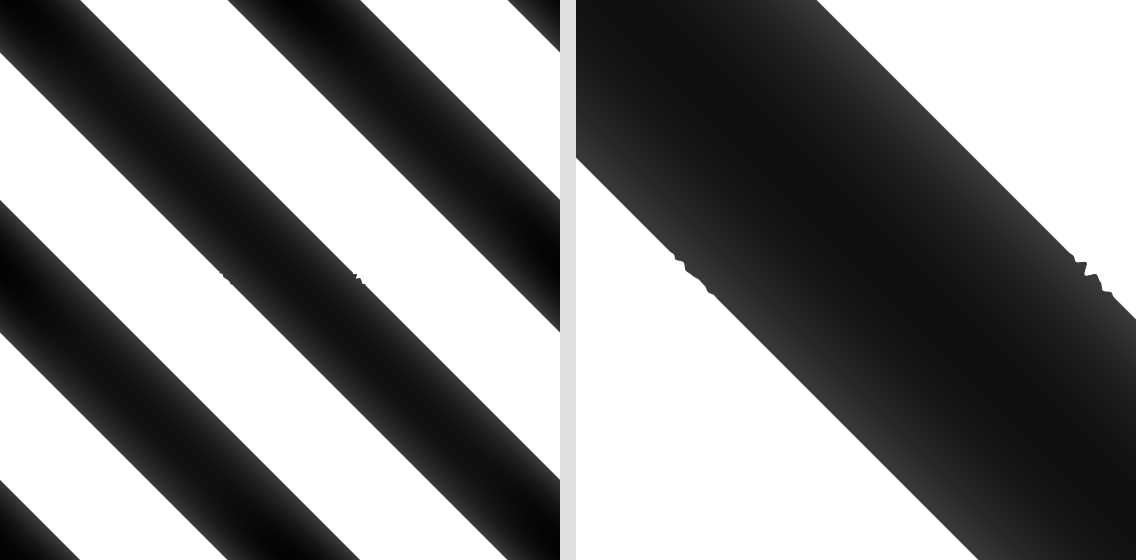
Left: the whole. Right: its middle third, enlarged.
This pattern is drawn by a WebGL 1 fragment shader. Its source:

```glsl
precision highp float;

// Broad diagonal bars on white, falling from upper left to lower right.
// Each bar is a periodic band of x + y, shaded from a near-black core to
// grey rims; the core deepens at the canvas border and one bar is nicked.

uniform vec2 u_resolution;

const float PERIOD = 0.5;         // bar spacing along x
const float HALF_WIDTH = 0.1185;  // half the bar, measured along x
const float BAR_CENTRE = 0.0247;  // phase of the first bar

float hash(float n) {
  return fract(sin(n * 127.1) * 43758.5453);
}

float noise(float x) {
  float i = floor(x);
  return mix(hash(i), hash(i + 1.0), smoothstep(0.0, 1.0, x - i));
}

// Distance from the centre line of the nearest bar.
float barDistance(float u, float period, float centre) {
  return abs(mod(u - centre + 0.5 * period, period) - 0.5 * period);
}

// Ragged edge offset, confined to a short run of the middle bar.
float edgeWear(vec2 p) {
  float run = 1.0 - smoothstep(0.009, 0.014, abs(p.y - 0.503));
  float middle = step(abs(p.x - 0.525), 0.2);
  return run * middle * (noise((p.x - p.y) * 150.0) - 0.5) * 0.009;
}

// Grey level across a bar: t is 0 on the centre line and 1 at the rim.
float barShade(float t, float border) {
  float rim = t * t;
  float core = mix(0.012, 0.06, smoothstep(0.0, 0.15, border));
  return mix(core, 0.23, rim);
}

void main() {
  vec2 p = gl_FragCoord.xy / u_resolution;
  float pixel = 1.0 / min(u_resolution.x, u_resolution.y);

  float d = barDistance(p.x + p.y, PERIOD, BAR_CENTRE);
  vec2 inset = min(p, 1.0 - p);
  float border = min(inset.x, inset.y);
  float shade = barShade(min(d / HALF_WIDTH, 1.0), border);

  // Smooth the rim over about one pixel.
  float edge = d - HALF_WIDTH + edgeWear(p);
  float paper = smoothstep(-pixel, pixel, edge);
  gl_FragColor = vec4(vec3(mix(shade, 1.0, paper)), 1.0);
}
```
